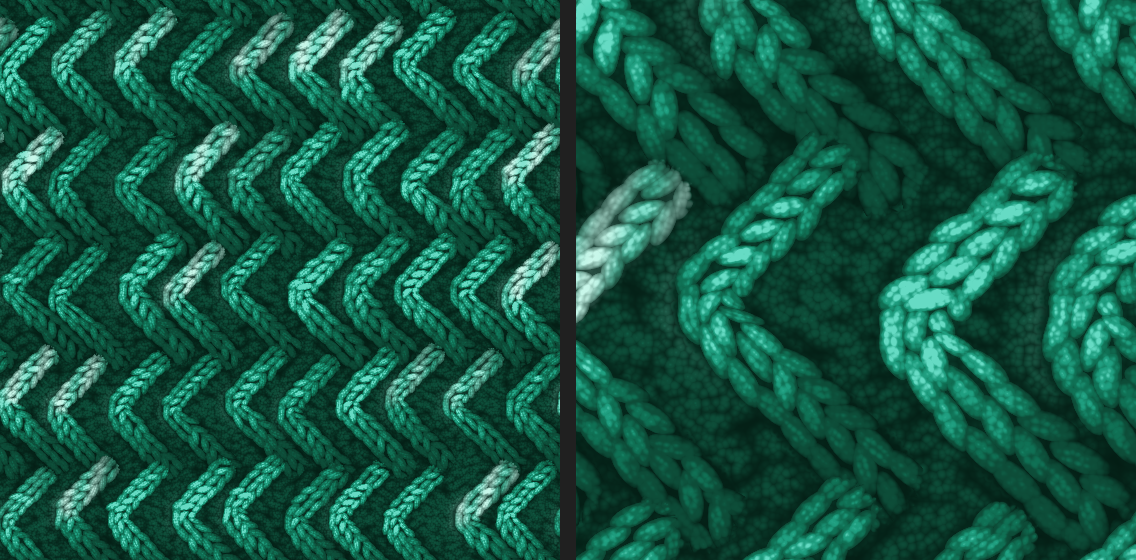
Left: the whole. Right: its middle third, enlarged.
Reproduce this texture procedurally as a Shadertoy shader.

```glsl
// Emerald cable knit: rows of chevron cords with braided stitches and pale worn arms.

float hash(vec2 p) {
    return fract(sin(dot(p, vec2(127.1, 311.7))) * 43758.547);
}

// Cellular noise: distance to the nearest scattered point.
float cellular(vec2 p) {
    float nearest = 1.0;
    for (int j = -1; j <= 1; j++)
    for (int i = -1; i <= 1; i++) {
        vec2 cell = floor(p) + vec2(i, j);
        vec2 point = cell + vec2(hash(cell), hash(cell + 37.0));
        nearest = min(nearest, length(p - point));
    }
    return nearest;
}

// Brightness of three braided lanes; q = (across, along) the cord.
float stitches(vec2 q, float seed) {
    const float spacing = 0.022;
    float bright = 0.0;
    for (int l = -1; l <= 1; l++)
    for (int k = 0; k <= 1; k++) {
        float lane = float(l);
        float along = q.y / spacing + 0.5 * abs(lane) + 0.3 * lane;
        float n = floor(along) + float(k);
        float rnd = hash(vec2(n + seed * 91.0, lane));
        float tilt = (l == 0 ? 0.4 : -0.25 * lane) + 0.6 * (rnd - 0.5);
        float sway = 0.004 * (hash(vec2(n, lane + seed * 57.0)) - 0.5);
        vec2 r = vec2(q.x - lane * 0.0142 - sway, (along - n) * spacing);
        r = mat2(cos(tilt), sin(tilt), -sin(tilt), cos(tilt)) * r;
        vec2 e = r / vec2(0.007, 0.0165);
        float fibre = 0.92 + 0.08 * sin(r.x * 1500.0 + r.y * 250.0);
        float dome = max(1.0 - dot(e, e), 0.0);
        bright = max(bright, pow(dome, 0.6) * fibre * (0.7 + 0.4 * rnd) * (1.0 - 0.2 * e.x));
    }
    return bright;
}

// Dark to bright green.
vec3 greenRamp(float t) {
    vec3 c = mix(vec3(0.012, 0.11, 0.075), vec3(0.05, 0.30, 0.22), smoothstep(0.0, 0.25, t));
    c = mix(c, vec3(0.06, 0.44, 0.33), smoothstep(0.25, 0.45, t));
    c = mix(c, vec3(0.12, 0.62, 0.50), smoothstep(0.45, 0.66, t));
    return mix(c, vec3(0.40, 0.86, 0.77), smoothstep(0.66, 0.92, t));
}

void mainImage(out vec4 fragColor, in vec2 fragCoord) {
    vec2 uv = fragCoord / iResolution.xy;
    vec2 grid = vec2(10.0, 5.0);
    vec2 base = floor(uv * grid);

    // Recessed wool ground
    vec2 bend = 0.006 * sin(uv.yx * 62.83 + vec2(0.0, 1.5));
    float purl = cellular((uv + bend) * vec2(55.0, 85.0));
    float fuzz = cellular(uv * 230.0);
    float tone = 0.06 + 0.32 * (1.0 - purl) * (1.15 - fuzz);
    float pale = 0.0;

    // Chevron cords, upper rows first so lower rows overlap their tails
    for (int j = 1; j >= -1; j--)
    for (int i = -2; i <= 1; i++) {
        vec2 cell = base + vec2(i, j);
        vec2 id = mod(cell, grid);
        float rnd = hash(id + 3.0);
        float worn = smoothstep(0.62, 0.8, hash(id + 17.0));
        vec2 jitter = vec2(rnd, hash(id + 9.0)) - 0.5;
        vec2 elbow = (cell + vec2(0.2, 0.37)) / grid + jitter * vec2(0.035, 0.024);

        // Rounded "<" centreline, with the lower arm slightly displaced
        vec2 q = uv - elbow;
        float curve = sqrt(q.y * q.y + 0.0002);
        float slip = 0.03 * (hash(id + 29.0) - 0.5) * smoothstep(0.0, -0.05, q.y);
        float dx = q.x - 1.02 * curve + 0.014 - slip;
        vec2 tangent = normalize(vec2(1.02 * q.y / curve, 1.0));
        float across = dx * tangent.y;
        float along = 1.43 * q.y + dx * tangent.x;

        float lower = smoothstep(0.0, -0.05, along);
        float radius = 0.025 + 0.003 * lower + 0.006 * (rnd - 0.5);
        float overrun = max(abs(along + 0.018) - 0.128, 0.0);
        float d = length(vec2(across, overrun)) - radius + 0.005 * (fuzz - 0.5);
        if (d > 0.06) continue;

        // Soft shadow and pale lint around the cord
        tone *= 1.0 - 0.36 * exp(-max(d, 0.0) / 0.012);
        float wornArm = worn * smoothstep(-0.03, 0.015, along);
        float lint = exp(-max(d, 0.0) / 0.006) * smoothstep(0.07, 0.0, abs(along));
        lint *= step(across, 0.0) * max(wornArm, 0.5 * step(0.5, hash(id + 61.0)));
        pale = max(pale, 0.55 * lint);
        tone += 0.25 * lint * (1.0 - fuzz);

        // Rounded body, lit at the elbow and fading along the lower arm
        float body = sqrt(clamp(-d / radius, 0.0, 1.0));
        float arm = mix(0.48, 1.1, smoothstep(-0.14, 0.02, along));
        arm *= 1.0 - 0.25 * smoothstep(0.05, 0.13, along);
        arm *= 0.82 + 0.32 * hash(id + 41.0);
        float yarn = stitches(vec2(across, along) * (0.025 / radius), rnd);
        float light = arm * (0.13 + 0.9 * yarn) * (0.52 + 0.48 * body);
        light = light * (1.2 - 0.46 * fuzz) + 0.12 * wornArm * yarn;

        // Ragged silhouette: stitches stand proud of a slimmer core
        float cover = max(smoothstep(0.0, 0.2, yarn), smoothstep(-0.001, -0.006, d));
        cover *= smoothstep(0.003, 0.0, d);
        tone = mix(tone, light, cover);
        float patchy = 0.6 + 0.32 * sin(across * 130.0 + along * 70.0 + rnd * 40.0);
        pale = mix(pale, wornArm * patchy, cover);
    }

    tone = clamp(tone, 0.0, 1.0);
    vec3 wornColor = mix(vec3(0.06, 0.20, 0.16), vec3(0.82, 0.98, 0.93), tone);
    fragColor = vec4(mix(greenRamp(tone), wornColor, pale), 1.0);
}
```
